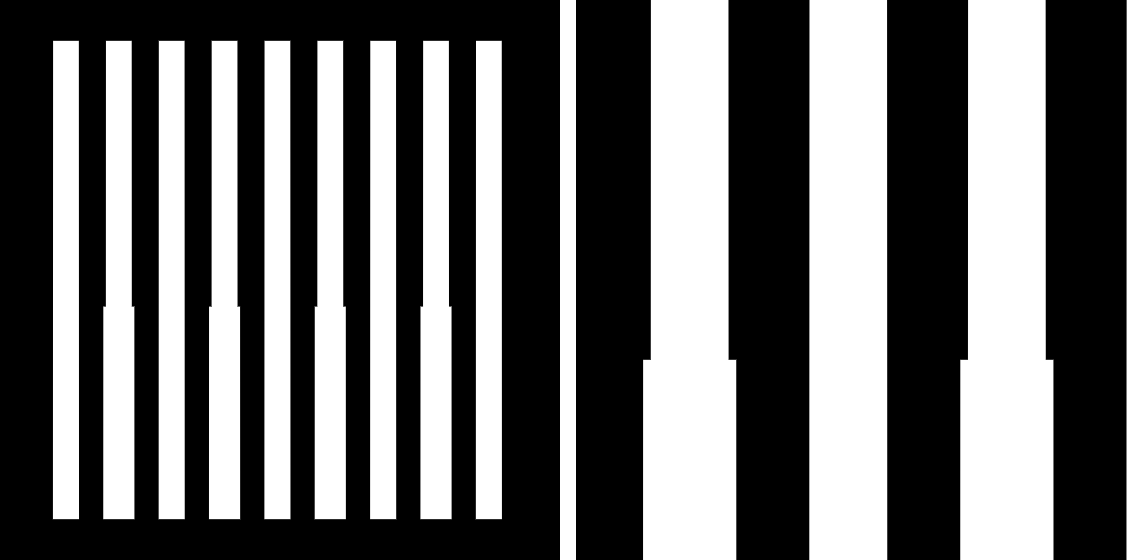
Left, the full canvas; right, a detail of the centre.
Reproduce this pattern procedurally as a Shadertoy shader.

```glsl
const float HALF_COUNT = 4.0;        // bars on each side of the middle one
const float PITCH = 0.0944;          // distance between bar centres
const float MIDDLE = 0.4954;         // x of the middle bar
const float BAR_WIDTH = 0.0460;
const float FOOT_WIDTH = 0.0551;     // lower part of every second bar
const float BOTTOM = 0.0729;
const float FOOT_TOP = 0.4525;
const float TOP = 0.9271;
const float FLARE = 0.0006;          // slight widening towards the bottom
const vec3 GROUND = vec3(0.0);
const vec3 BAR = vec3(1.0);

// Signed distance to an upright box spanning low..high, centred on x = 0
float boxDistance(vec2 p, float width, float low, float high) {
    vec2 halfSize = 0.5 * vec2(width, high - low);
    vec2 d = abs(p - vec2(0.0, 0.5 * (low + high))) - halfSize;
    return max(d.x, d.y);
}

void mainImage(out vec4 fragColor, in vec2 fragCoord) {
    vec2 uv = fragCoord / iResolution.xy;
    float pixel = 1.0 / min(iResolution.x, iResolution.y);

    // Nearest bar, limited to the row so the margins stay empty
    float index = clamp(round((uv.x - MIDDLE) / PITCH), -HALF_COUNT, HALF_COUNT);
    vec2 p = vec2(uv.x - MIDDLE - index * PITCH, uv.y);

    // Full-height bar, with a wider foot on odd bars
    float flare = FLARE * (TOP - uv.y) / (TOP - BOTTOM);
    float dist = boxDistance(p, BAR_WIDTH + flare, BOTTOM, TOP);
    if (mod(index, 2.0) > 0.5) {
        dist = min(dist, boxDistance(p, FOOT_WIDTH + flare, BOTTOM, FOOT_TOP));
    }

    float coverage = clamp(0.5 - dist / pixel, 0.0, 1.0);
    fragColor = vec4(mix(GROUND, BAR, coverage), 1.0);
}
```
